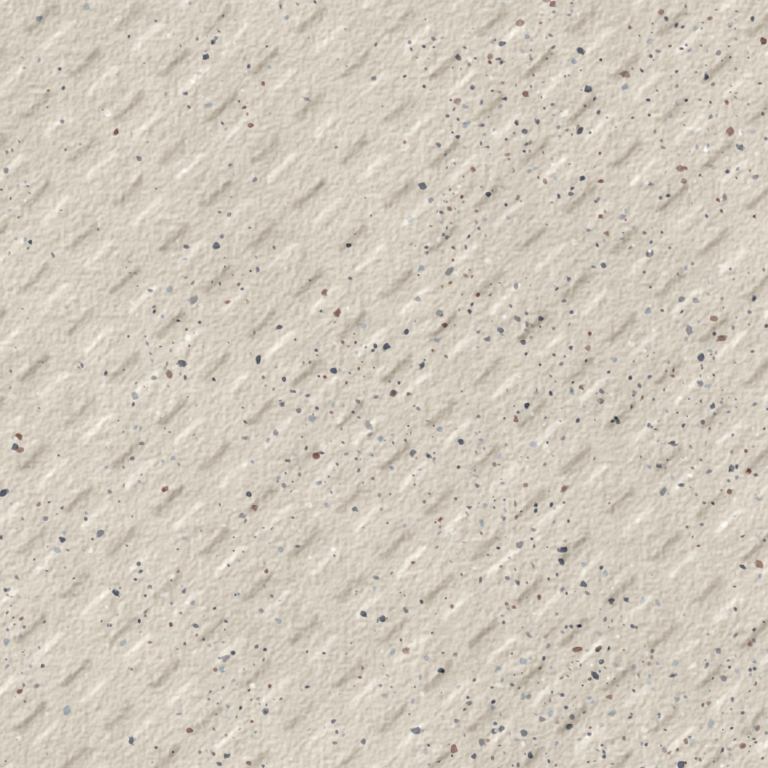
Write a Shadertoy shader that draws this texture.

```glsl
vec3 hash(vec2 p) {
    vec3 q = fract(p.xyx * vec3(.1031, .1030, .0973));
    q += dot(q, q.yxz + 33.33);
    return fract((q.xxy + q.yzz) * q.zyx);
}

float noise(vec2 p) {
    vec2 i = floor(p), f = fract(p);
    f = f * f * (3. - 2. * f);
    return mix(mix(hash(i).x, hash(i + vec2(1, 0)).x, f.x),
               mix(hash(i + vec2(0, 1)).x, hash(i + vec2(1, 1)).x, f.x), f.y);
}

// Raised rounded squares on a diagonal, slightly skewed lattice
float stud(vec2 p) {
    p -= vec2(.0326, .880);
    vec2 g = vec2(p.x - .0138 * p.y, p.y + .0077 * p.x) / vec2(.0589, .0568);
    vec2 q = .5 * vec2(g.x + g.y, g.x - g.y);
    vec2 id = floor(q + .5);
    vec3 r = hash(id + 40.);
    vec2 b = abs(q - id - (r.xy - .5) * .05) - .21 - .03 * (r.z - .5);
    float d = length(max(b, 0.)) + min(max(b.x, b.y), 0.) - .12;
    return (1. - smoothstep(-.09, .04, d)) * mix(.75, 1.05, r.z);
}

// Studs with pebbled grain, coarser on their tops
float height(vec2 p) {
    float s = stud(p);
    return s + .55 * noise(p * 190.) + .3 * noise(p * 290. + 7.)
             + (.25 + .55 * s) * noise(p * 105. + 31.);
}

// Clustered mineral chips, one candidate per cell of an n by n grid
vec3 addChips(vec3 col, vec2 p, float n, float density) {
    float edge = .0006 + .7 / iResolution.y;
    float wobble = (noise(p * 270.) - .5) * .12 / n;
    for (int j = -1; j <= 1; j++)
    for (int i = -1; i <= 1; i++) {
        vec2 cell = floor(p * n) + vec2(i, j);
        vec3 h = hash(cell + n), k = hash(cell + n + 157.);
        vec2 centre = (cell + .5 + (h.xy - .5) * .9) / n;
        float cluster = .12 + .88 * smoothstep(.25, .8, noise(centre * 10. + 3.));
        if (h.z > density * cluster) continue;

        float a = k.x * 3.14159;
        vec2 v = mat2(cos(a), sin(a), -sin(a), cos(a)) * (p - centre);
        float d = length(v * vec2(1., .6 + .4 * h.x)) - mix(.07, .21, k.y * k.y) / n + wobble;
        vec3 chip = k.z < .46 ? vec3(.31, .33, .39)     // slate
                  : k.z < .68 ? vec3(.60, .63, .67)     // pale blue grey
                  : k.z < .84 ? vec3(.47, .33, .30)     // russet
                  : vec3(.93, .92, .89);                // white
        float opacity = mix(.45, .95, hash(cell + 311.).y);
        col = mix(col, chip, opacity * (1. - smoothstep(-edge, edge, d)));
    }
    return col;
}

void mainImage(out vec4 fragColor, in vec2 fragCoord) {
    vec2 p = fragCoord / iResolution.xy;
    vec2 toLight = vec2(-.72, .69);

    // Cream body with faint mottling
    vec3 col = vec3(.838, .806, .755);
    col += .03 * (noise(p * 6.) - .5) + .03 * (noise(p * 45.) - .5);
    col = addChips(col, p, 48., .62);
    col = addChips(col, p, 88., .30);

    // Directional relief, with shadows stronger than highlights
    vec2 e = toLight * .0015;
    float relief = height(p - e) - height(p + e);
    col += relief * (relief > 0. ? .17 : .21) * vec3(.96, 1., 1.04);

    // Soft shadow beyond each stud
    float shadow = max(stud(p + toLight * .010) - stud(p), 0.);
    col -= .045 * shadow;

    fragColor = vec4(clamp(col, 0., 1.), 1.);
}
```
